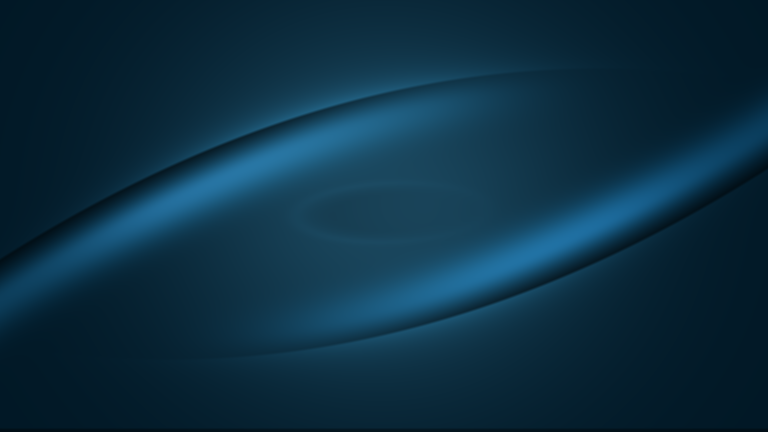
This background is drawn by a WebGL 1 fragment shader. Its source:

```glsl
precision highp float;
// Two mirrored blue light bands curving around a soft, dim oval on dark teal.

uniform vec2 u_resolution;

float bell(float x) {
  return exp(-x * x);
}

// Light of one curved band: x = inner shadow, y = beam, z = outer rim glow.
vec3 curvedBand(vec2 uv, float aspect) {
  float reach = uv.x - 0.78;
  float slope = -1.454 * reach / aspect;
  float edge = 0.842 - 0.727 * reach * reach;
  float depth = (edge - uv.y) / sqrt(1.0 + slope * slope);
  float inside = smoothstep(-0.004, 0.005, depth);
  float fade = 1.0 - smoothstep(0.25, 0.76, uv.x);

  float shadow = inside * fade * exp(-max(depth, 0.0) / 0.027);

  // The beam is sharper towards the edge and softer towards the middle.
  float offset = depth - mix(0.076, 0.052, smoothstep(0.2, 0.65, uv.x));
  float width = offset < 0.0 ? 0.042 : 0.062;
  float along = uv.x < 0.23 ? 0.5 + 0.5 * bell((uv.x - 0.23) / 0.14)
                            : bell((uv.x - 0.23) / 0.34);
  float beam = inside * along * bell(offset / width)
             * (1.0 - smoothstep(0.55, 0.83, uv.x));

  float rim = (1.0 - inside) * exp(min(depth, 0.0) / 0.032)
            * bell((uv.x - 0.4) / 0.24);
  return vec3(shadow, beam, rim);
}

void main() {
  vec2 uv = gl_FragCoord.xy / u_resolution;
  float aspect = u_resolution.x / u_resolution.y;

  // Backdrop with a broad central glow
  vec2 spread = (uv - vec2(0.5, 0.53)) / vec2(0.285, 0.46);
  vec3 color = mix(vec3(0.003, 0.092, 0.145), vec3(0.105, 0.28, 0.37),
                   exp(-dot(spread, spread)));

  // Dim oval with a faint rim, crisp on the left and dissolving to the right
  vec2 oval = (uv - vec2(0.51, 0.508)) / vec2(0.12, 0.066);
  oval.y -= 0.12 * oval.x;
  float radius = length(oval);
  float dissolve = 1.0 - smoothstep(-0.7, 1.1, oval.x);
  color *= 1.0 - 0.11 * dissolve * (1.0 - smoothstep(0.6, 1.05, radius));
  color += vec3(0.006, 0.014, 0.018) * bell((radius - 1.04) / 0.11)
         * (0.4 + 0.6 * dissolve);

  // Upper band and its point reflection
  vec3 upper = curvedBand(uv, aspect);
  vec3 lower = curvedBand(vec2(1.0 - uv.x, 1.009 - uv.y), aspect);
  color *= 1.0 - 0.6 * max(upper.x, lower.x);
  color += vec3(0.1, 0.275, 0.39) * upper.y * vec3(upper.y * 0.4 + 0.6, 1.0, 1.0);
  color += vec3(0.075, 0.265, 0.395) * lower.y * vec3(lower.y * 0.4 + 0.6, 1.0, 1.0);
  color += vec3(0.055, 0.16, 0.215) * (upper.z + 0.8 * lower.z);

  // Thin dark lip along the bottom
  color *= mix(0.6, 1.0, smoothstep(0.004, 0.011, uv.y));

  gl_FragColor = vec4(color, 1.0);
}
```
